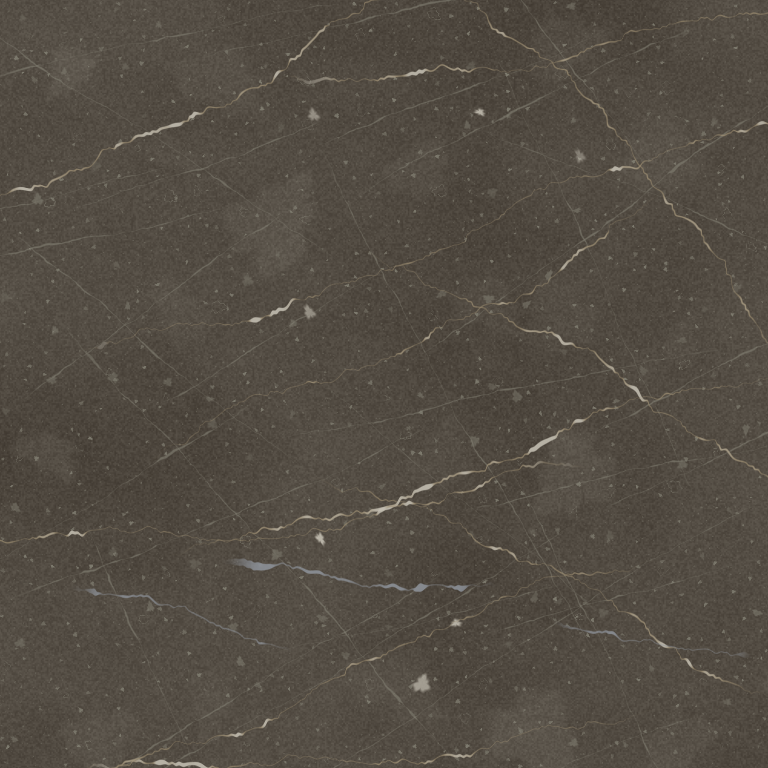
Give the GLSL for this texture, as a WebGL 1 fragment shader.

```glsl
precision highp float;
uniform vec2 u_resolution;

#define BASE vec3(0.314, 0.287, 0.252)
#define CREAM vec3(0.60, 0.54, 0.43)
#define PALE vec3(0.76, 0.74, 0.69)
#define BLUE vec3(0.56, 0.58, 0.61)
#define FOSSIL vec3(0.51, 0.50, 0.45)
#define GRAIN 0.066
#define MOTTLE 0.05
#define VEIN_WIDTH 0.0011
#define WOBBLE 0.016

float hash(vec2 p) {
  vec3 q = fract(p.xyx * 0.1031);
  q += dot(q, q.yzx + 33.33);
  return fract((q.x + q.y) * q.z);
}

float noise(vec2 p) {
  vec2 i = floor(p), f = fract(p);
  f = f * f * (3.0 - 2.0 * f);
  return mix(mix(hash(i), hash(i + vec2(1.0, 0.0)), f.x),
             mix(hash(i + vec2(0.0, 1.0)), hash(i + 1.0), f.x), f.y);
}

// Cellular scatter of lumpy grains; radii are in cells, softness in canvas units
float scatter(vec2 p, float cells, float share, vec2 radii, float soft, float hollow) {
  vec2 g = p * cells, home = floor(g);
  float cover = 0.0;
  for (int y = -1; y <= 1; y++) {
    for (int x = -1; x <= 1; x++) {
      vec2 id = home + vec2(float(x), float(y));
      float pick = hash(id + 5.9), h = hash(id + 17.3), k = hash(id + 41.7);
      vec2 q = g - id - 0.1 - 0.8 * vec2(h, k);
      float turn = 6.283 * hash(id + 73.1);
      q = mat2(cos(turn), sin(turn), -sin(turn), cos(turn)) * q;
      q.y *= 1.0 + 0.9 * hash(id + 29.4);
      float a = atan(q.y, q.x + 0.00001);
      float r = mix(radii.x, radii.y, pick / share);
      r *= 1.0 + 0.2 * sin(3.0 * a + 9.0 * k) + 0.12 * sin(7.0 * a + 20.0 * h);
      float d = length(q) - r, arc = 1.0;
      if (hollow > 0.0) {
        d = abs(d) - hollow * cells;
        arc = smoothstep(-0.6, 0.5, cos(a) + k);
      }
      float s = soft * cells;
      float grain = (1.0 - smoothstep(-s, s, d)) * arc * (0.45 + 0.55 * hash(id + 61.2));
      cover = max(cover, grain * step(pick, share));
    }
  }
  return cover;
}

// One wandering crack: x is its coverage, y its local beading
vec2 vein(vec2 p, vec2 center, float angle, float reach, float width, float wobble, float seed, float aa) {
  vec2 dir = vec2(cos(angle), sin(angle)), q = p - center;
  float s = dot(q, dir), t = dot(q, vec2(-dir.y, dir.x));
  float path = sin(s * 8.0 + seed) + 0.4 * sin(s * 23.0 + seed * 2.3)
             + 0.2 * sin(s * 67.0 + 2.0 * sin(s * 29.0 + seed))
             + 0.11 * sin(s * 149.0 + 3.0 * sin(s * 53.0 + seed))
             + 0.05 * sin(s * 390.0 + 3.0 * sin(s * 117.0 + seed));
  float swell = noise(vec2(s * 75.0 + 90.0, seed * 7.0));
  float broad = noise(vec2(s * 14.0 + 50.0, seed * 3.0));
  float bead = swell * broad;
  float w = width * (0.35 + 3.2 * bead * bead + 0.7 * bead);
  float ends = 1.0 - smoothstep(reach * 0.7, reach, abs(s));
  float line = 1.0 - smoothstep(w - aa, w + aa, abs(t - wobble * path));
  return vec2(line * ends * (0.5 + 0.5 * smoothstep(0.05, 0.45, bead)), bead);
}

void main() {
  float unit = min(u_resolution.x, u_resolution.y);
  vec2 p = gl_FragCoord.xy / unit;
  float aa = max(0.0011, 0.55 / unit);

  // Clouded ground with fine grain and dim round patches
  float shade = GRAIN * (noise(p * 500.0) - 0.5) + 0.35 * GRAIN * (noise(p * 270.0 + 9.0) - 0.5);
  shade += MOTTLE * (noise(p * 5.0 + 3.0) - 0.5) + 0.45 * MOTTLE * (noise(p * 19.0) - 0.5);
  shade += 0.036 * scatter(p + 2.0, 6.0, 0.4, vec2(0.18, 0.38), 0.01, 0.0);
  vec3 color = BASE + shade * vec3(1.0, 1.02, 0.98);

  // Dust, shell fragments, crescents and bright crystals
  color = mix(color, FOSSIL, 0.5 * scatter(p + 3.0, 120.0, 0.25, vec2(0.13, 0.08), aa, 0.0));
  color = mix(color, FOSSIL, 0.9 * scatter(p + 4.0, 55.0, 0.28, vec2(0.16, 0.07), aa, 0.0));
  color = mix(color, FOSSIL, 0.55 * scatter(p + 5.0, 17.0, 0.3, vec2(0.12, 0.05), 0.0018, 0.0));
  color = mix(color, FOSSIL, 0.75 * scatter(p + 6.0, 13.0, 0.3, vec2(0.12, 0.05), aa, 0.0004));
  color = mix(color, PALE, scatter(p + 7.0, 6.0, 0.2, vec2(0.065, 0.03), 0.0035, 0.0));

  // Faint hairlines in two crossing directions
  for (int i = 0; i < 32; i++) {
    float n = float(i), a = hash(vec2(n, 3.0)), b = hash(vec2(n, 8.0)), c = hash(vec2(n, 14.0));
    float angle = mod(n, 3.0) < 1.5 ? 0.15 + 0.5 * c : -0.35 - 1.1 * c;
    vec2 line = vein(p, vec2(a, (n + b) / 32.0), angle, 0.15 + 0.3 * b, 0.0006, 0.005, n * 1.7, aa);
    color = mix(color, FOSSIL, 0.62 * line.x);
  }

  // Cream veins: most rise to the right, every third one falls
  for (int i = 0; i < 11; i++) {
    float n = float(i), a = hash(vec2(n, 21.0)), b = hash(vec2(n, 27.0)), c = hash(vec2(n, 35.0));
    float falling = step(1.5, mod(n, 3.0));
    float angle = mix(0.12 + 0.4 * c, -0.45 - 0.4 * c, falling);
    vec2 center = vec2(0.1 + 0.8 * a, (n + 0.2 + 0.6 * b) / 11.0);
    vec2 line = vein(p, center, angle, mix(0.55, 0.34, falling) * (0.7 + 0.4 * b),
                     VEIN_WIDTH, WOBBLE, n * 2.1 + 4.0, aa);
    color = mix(color, mix(CREAM, PALE, smoothstep(0.25, 0.65, line.y)), 0.9 * line.x);
  }

  // Short blue-grey calcite seams, low and nearly level
  for (int i = 0; i < 3; i++) {
    float n = float(i), a = hash(vec2(n, 44.0)), b = hash(vec2(n, 52.0));
    vec2 center = vec2((n + 0.2 + 0.6 * a) / 3.0, 0.15 + 0.2 * b);
    vec2 line = vein(p, center, 0.1 - 0.5 * a, 0.13 + 0.1 * b, 0.0017, 0.012, n * 3.3 + 1.0, aa);
    color = mix(color, BLUE, 0.85 * line.x);
  }

  gl_FragColor = vec4(color, 1.0);
}
```
